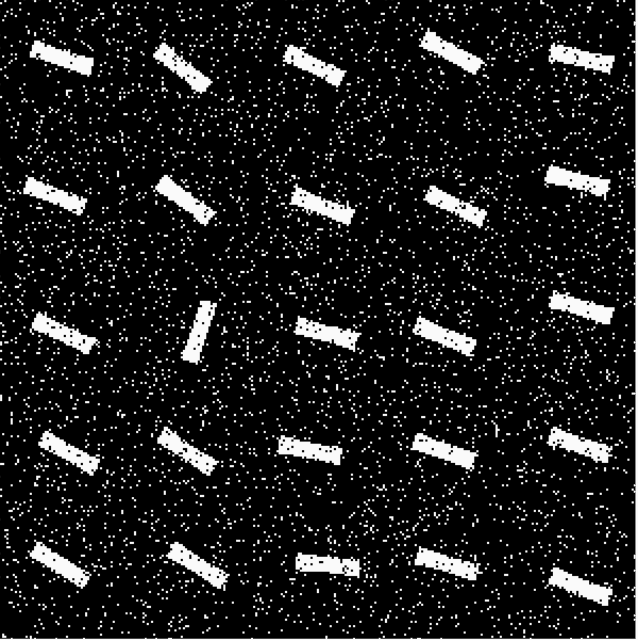
Reproduce this pattern procedurally as a WebGL 1 fragment shader.

```glsl
precision highp float;

uniform vec2 u_resolution;

const float REPEATS = 5.0;             // bars across and down
const float GRAINS = 300.0;            // grains across and down
const float GRAIN_BLUR = 1.15;         // blend width in pixels
const float SPECK_DENSITY = 0.053;     // share of grains that are inverted
const float BAR_HALF_LENGTH = 0.0495;
const float BAR_HALF_WIDTH = 0.0122;
const float BAR_FLARE = 0.0022;        // extra half width at the ends
const vec2 DRIFT = vec2(0.0143, 0.0234);
const float TOP_DRIFT = 0.018;         // extra rise and fall, fading downward
const vec2 ODD_SLOT = vec2(1.0, 2.0);  // column and row, from the top left
const float ODD_TILT = 109.0;          // degrees clockwise
const vec2 MARGIN = vec2(0.004, 0.002); // pale strips: right, bottom
const vec3 INK = vec3(0.0);
const vec3 CHALK = vec3(0.98);

float hash(vec2 p) {
  vec3 q = fract(vec3(p.xyx) * vec3(0.1031, 0.1030, 0.0973));
  q += dot(q, q.yzx + 33.33);
  return fract((q.x + q.y) * q.z);
}

// Layered sines move each bar away from the middle of its slot.
vec2 barOffset(vec2 slot) {
  float c = slot.x;
  float r = slot.y;
  float sideways = sin(1.15 * c - 2.9 + 0.6 * r + 0.4 * r * r);
  float downward = cos(1.1 * (r - 1.8));
  if (c > REPEATS - 1.5) {
    sideways = 0.8 * abs(sideways);
    downward = -downward;
  }
  float ripple = TOP_DRIFT * sin(1.2 * c - 1.4 * r) * exp(-0.7 * r);
  return DRIFT * vec2(sideways, -downward) - vec2(0.0, ripple);
}

// Clockwise tilt in radians, with one bar out of line.
float barTilt(vec2 slot) {
  float c = slot.x;
  float tilt = 31.0 - 4.0 * c + 8.0 * sin(2.5 * c - 0.8);
  tilt += 5.0 * (2.0 - slot.y) * sin(1.1 * c - 0.8);
  if (distance(slot, ODD_SLOT) < 0.5) tilt = ODD_TILT;
  return radians(tilt);
}

float barMask(vec2 uv) {
  vec2 slot = floor(uv * REPEATS);
  vec2 local = (fract(uv * REPEATS) - 0.5) / REPEATS;
  slot.y = REPEATS - 1.0 - slot.y;
  local -= barOffset(slot);

  float a = barTilt(slot);
  vec2 axis = vec2(cos(a), -sin(a));
  float along = abs(dot(local, axis));
  float across = abs(dot(local, vec2(-axis.y, axis.x)));
  float t = along / BAR_HALF_LENGTH;
  float halfWidth = BAR_HALF_WIDTH + BAR_FLARE * t * t;
  return step(along, BAR_HALF_LENGTH) * step(across, halfWidth);
}

// Each grain is chalk or ink; specks swap the two.
float grain(vec2 id) {
  float bar = barMask((id + 0.5) / GRAINS);
  float speck = step(hash(id + 7.0), SPECK_DENSITY);
  return abs(bar - speck);
}

void main() {
  vec2 uv = gl_FragCoord.xy / u_resolution;
  vec2 p = uv * GRAINS - 0.5;
  vec2 id = floor(p);

  // Blend neighbouring grains over about one pixel.
  vec2 pixel = min(GRAIN_BLUR * GRAINS / u_resolution, vec2(1.0));
  vec2 blend = clamp((p - id - 0.5) / pixel + 0.5, 0.0, 1.0);
  float lower = mix(grain(id), grain(id + vec2(1.0, 0.0)), blend.x);
  float upper = mix(grain(id + vec2(0.0, 1.0)), grain(id + 1.0), blend.x);
  float value = mix(lower, upper, blend.y);

  // Pale strips along the right and bottom edges.
  vec2 inset = vec2(1.0 - uv.x, uv.y);
  vec2 strip = clamp((MARGIN - inset) * u_resolution + 0.5, 0.0, 1.0);
  value = max(value, max(strip.x, strip.y));

  gl_FragColor = vec4(mix(INK, CHALK, value), 1.0);
}
```
